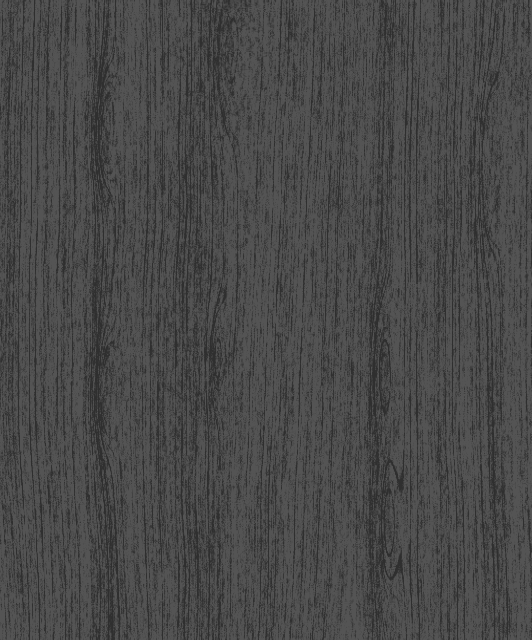
Give the GLSL for this texture, as a Shadertoy shader.

```glsl
// Charcoal wood veneer: vertical growth lines, dark bands, cathedral loops and short pores.

float hash(vec2 p) {
    vec3 q = fract(vec3(p.xyx) * vec3(0.1031, 0.1030, 0.0973));
    q += dot(q, q.yzx + 33.33);
    return fract((q.x + q.y) * q.z);
}

float noise(vec2 p) {
    vec2 cell = floor(p), f = fract(p);
    f = f * f * (3.0 - 2.0 * f);
    vec2 e = vec2(0.0, 1.0);
    return mix(mix(hash(cell), hash(cell + e.yx), f.x),
               mix(hash(cell + e.xy), hash(cell + e.yy), f.x), f.y);
}

float bell(float x) { return exp(-x * x); }

// Thin lines at jittered spacing along the growth coordinate, fading along their length.
float growthLines(float growth, float y, float count, float width, float slope) {
    float id = floor(growth * count);
    float centre = 0.2 + 0.6 * hash(vec2(id, count));
    float gap = abs(fract(growth * count) - centre) / (count * slope);
    float strength = (0.15 + 0.85 * hash(vec2(id + 57.0, count)))
                   * (0.4 + 1.2 * noise(vec2(id * 7.3, y * 22.0)));
    return strength * (1.0 - smoothstep(0.0, width, gap));
}

// Centre x, centre y, half width, half height of each cathedral loop.
const vec4 loops[7] = vec4[7](
    vec4(0.349, 0.92, 0.020, 0.13), vec4(0.167, 0.80, 0.015, 0.10),
    vec4(0.173, 0.39, 0.016, 0.09), vec4(0.768, 0.74, 0.018, 0.13),
    vec4(0.595, 0.42, 0.018, 0.11), vec4(0.605, 0.18, 0.017, 0.12),
    vec4(0.342, 0.44, 0.012, 0.08));

// Centre x, half width, darkness of each long band.
const vec3 bands[6] = vec3[6](
    vec3(0.020, 0.013, 0.09), vec3(0.163, 0.017, 0.14), vec3(0.300, 0.026, 0.10),
    vec3(0.342, 0.014, 0.08), vec3(0.597, 0.018, 0.14), vec3(0.775, 0.020, 0.08));

void mainImage(out vec4 fragColor, in vec2 fragCoord) {
    vec2 p = fragCoord / iResolution.y;

    // Gentle wander, with a lean through the middle of the board
    float fibre = p.x + 0.022 * (noise(vec2(p.x * 4.0, p.y * 2.6)) - 0.5)
                + 0.004 * (noise(vec2(p.x * 14.0 + 9.0, p.y * 9.0)) - 0.5)
                - 0.05 * (p.y - 0.5) * bell((p.x - 0.47) / 0.13);

    // Bumps in the growth field close the lines into long loops
    float growth = fibre;
    float shade = 0.09;
    for (int i = 0; i < 7; i++) {
        vec4 k = loops[i];
        vec2 d = (vec2(fibre, p.y) - k.xy) / k.zw;
        float bump = exp(-dot(d, d));
        growth += 2.4 * k.z * bump;
        shade += 0.06 * bump;
    }
    float slope = length(vec2(dFdx(growth), dFdy(growth))) * iResolution.y;
    slope = clamp(slope, 0.6, 2.5);

    // Dark bands and broad tone
    for (int i = 0; i < 6; i++) {
        float patchy = 0.7 + 0.6 * noise(vec2(float(i) * 5.7, p.y * 4.0));
        shade += bands[i].z * patchy * bell((fibre - bands[i].x) / bands[i].y);
    }
    shade += 0.08 * (noise(vec2(growth * 32.0, p.y * 2.0)) - 0.5);
    shade += 0.12 * (noise(vec2(growth * 110.0, p.y * 3.0)) - 0.5);

    // Main and secondary growth lines
    shade += 0.54 * growthLines(growth, p.y, 88.0, 0.0017, slope);
    shade += 0.27 * growthLines(growth + 0.3, p.y, 200.0, 0.0014, slope);

    // Pores strung along long strands, with fine speckle
    float strands = noise(vec2(fibre * 400.0 + 17.0, p.y * 22.0));
    float pores = noise(vec2(fibre * 520.0, p.y * 130.0));
    float speckle = noise(vec2(fibre * 790.0 + 31.0, p.y * 610.0));
    shade += 0.32 * (strands - 0.5) + 0.44 * (pores - 0.5) + 0.44 * (speckle - 0.5);

    float dark = smoothstep(-0.01, 0.66, shade);
    fragColor = vec4(vec3(mix(0.33, 0.185, dark)), 1.0);
}
```
